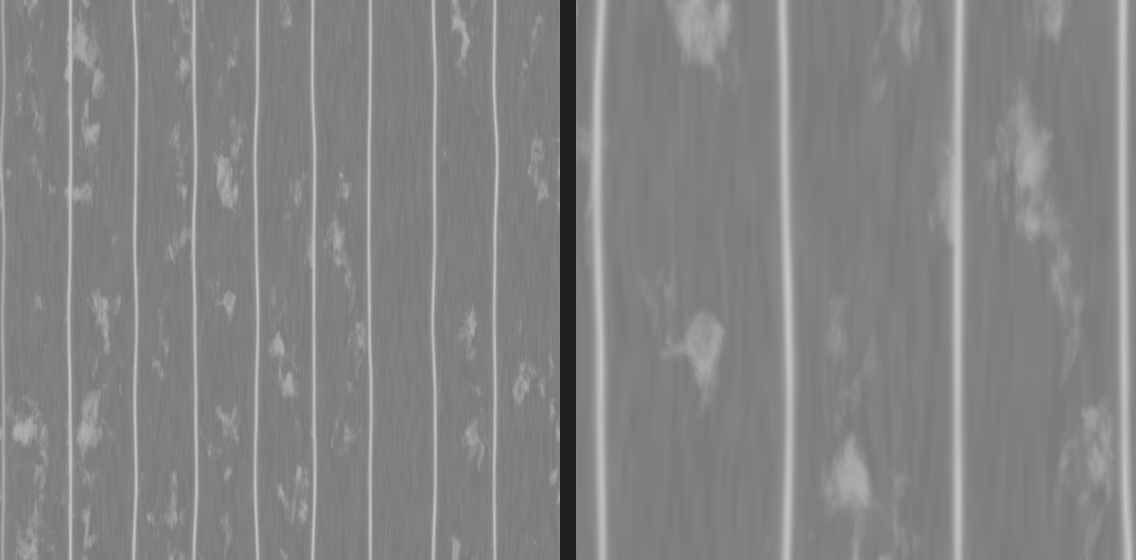
Left, the full canvas; right, a detail of the centre.
Write a three.js fragment shader that draws this texture map.

```glsl
varying vec2 vUv;

#define PLANKS 9.0
#define BARE_PLANK 6.0
#define BASE_GREY 0.498
#define SEAM_LIFT 0.25
#define SEAM_WIDTH 0.0021
#define SEAM_WANDER 0.006
#define WEAR_LIFT 0.17
#define WEAR_START 0.595
#define WEAR_SOFTNESS 0.22
#define GRAIN_DEPTH 0.05
#define TAU 6.2831853

float hash(vec2 p) {
  vec3 q = fract(p.xyx * 0.1031);
  q += dot(q, q.yzx + 33.33);
  return fract((q.x + q.y) * q.z);
}

// Value noise that wraps after the given number of cells
float noise(vec2 p, vec2 period) {
  vec2 cell = floor(p);
  vec2 f = fract(p);
  f = f * f * (3.0 - 2.0 * f);
  vec2 a = mod(cell, period);
  vec2 b = mod(cell + 1.0, period);
  return mix(mix(hash(a), hash(vec2(b.x, a.y)), f.x),
             mix(hash(vec2(a.x, b.y)), hash(b), f.x), f.y);
}

float tiledNoise(vec2 uv, vec2 cells) {
  return noise(uv * cells, cells);
}

float fbm(vec2 uv, vec2 cells) {
  float sum = 0.0;
  float weight = 0.5;
  for (int octave = 0; octave < 4; octave++) {
    sum += weight * tiledNoise(uv, cells);
    cells *= 2.0;
    weight *= 0.55;
  }
  return sum / 1.01;
}

// Noise along the height, different for each plank
float alongPlank(float plank, float y, float cells) {
  return noise(vec2(plank * 5.0 + 3.0, y * cells), vec2(97.0, cells));
}

// Uneven but periodic plank spacing, with a slight sideways wander
float seamX(float index, float y) {
  float turn = TAU * index / PLANKS;
  float uneven = 0.0065 + 0.012 * sin(turn - 0.14)
               + 0.0017 * sin(3.0 * turn - 1.05) + 0.0016 * cos(4.0 * turn);
  float wander = alongPlank(mod(index, PLANKS), y, 7.0) - 0.5;
  return index / PLANKS + uneven + SEAM_WANDER * wander;
}

float wearAmount(vec2 uv, float plank, float left, float right) {
  float across = (uv.x - left) / (right - left);
  float drift = 0.45 * (alongPlank(plank + 10.0, uv.y, 5.0) - 0.5);
  float centre = mix(0.4, 0.65, hash(vec2(plank, 4.0)));
  float offset = (across - centre - drift) / 0.24;
  float band = exp(-offset * offset);

  // Scuffs beside the right seam on every fourth plank
  float scuffed = 1.0 - step(0.5, mod(plank, 4.0));
  float scuff = exp(-(right - uv.x) / 0.012) * scuffed;
  scuff *= smoothstep(0.2, 0.7, alongPlank(plank + 5.0, uv.y, 6.0));

  float bare = 1.0 - step(0.5, abs(plank - BARE_PLANK));
  vec2 bent = uv + vec2(0.008, 0.02) * (tiledNoise(uv, vec2(50.0, 30.0)) - 0.5);
  float paint = 0.5 * fbm(bent, vec2(64.0, 26.0))
              + 0.35 * tiledNoise(uv, vec2(24.0, 9.0))
              + 0.14 * max(band, 1.4 * scuff) - 0.2 * bare;
  return smoothstep(WEAR_START, WEAR_START + WEAR_SOFTNESS, paint);
}

void main() {
  vec2 uv = vUv;

  // Find the plank and gather the glow of its seams
  float plank = -1.0;
  float left = seamX(-1.0, uv.y);
  float right = seamX(0.0, uv.y);
  float seam = 0.0;
  for (int i = 0; i <= int(PLANKS); i++) {
    float index = float(i);
    float x = seamX(index, uv.y);
    float d = (uv.x - x) / SEAM_WIDTH;
    float glow = 0.85 * exp(-d * d * 0.5) + 0.15 * exp(-d * d * 0.09);
    float strength = mod(index, PLANKS) < 0.5 ? 0.65 : 1.0;
    seam = max(seam, glow * strength);
    if (uv.x >= x) {
      plank = index;
      left = x;
      right = seamX(index + 1.0, uv.y);
    }
  }
  plank = mod(plank + PLANKS, PLANKS);

  // Fine wavering wood fibres
  vec2 fibre = uv;
  fibre.x += 0.008 * (tiledNoise(uv, vec2(28.0, 11.0)) - 0.5);
  float grain = 0.65 * tiledNoise(fibre, vec2(300.0, 36.0))
              + 0.35 * tiledNoise(fibre, vec2(150.0, 14.0)) - 0.5;

  float wear = wearAmount(uv, plank, left, right);
  float grey = BASE_GREY + GRAIN_DEPTH * grain * (1.0 - 0.7 * seam);
  grey += WEAR_LIFT * wear * (1.0 - seam);
  grey += SEAM_LIFT * seam * (0.9 + 0.2 * alongPlank(plank, uv.y, 24.0));
  gl_FragColor = vec4(vec3(grey), 1.0);
}
```
